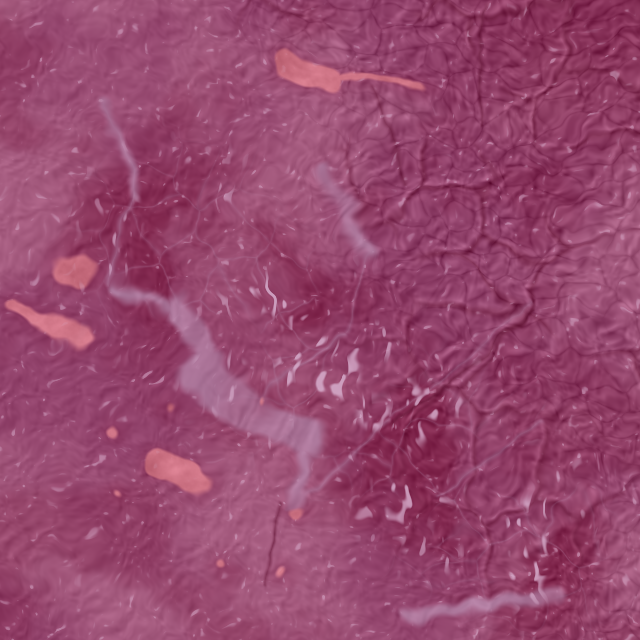
Give the GLSL for this texture, as a three.js fragment shader.

```glsl
varying vec2 vUv;

#define DEEP vec3(0.49, 0.13, 0.28)
#define FLESH vec3(0.575, 0.265, 0.425)
#define PINK vec3(0.65, 0.36, 0.50)
#define MEMBRANE vec3(0.69, 0.49, 0.63)
#define GLINT vec3(0.84, 0.68, 0.80)
#define FAT vec3(0.82, 0.46, 0.52)
#define BUNDLES 8.0
#define GRAIN 85.0
#define RELIEF 0.30

float hash(vec2 p) {
  vec3 q = fract(vec3(p.xyx) * 0.1031);
  q += dot(q, q.yzx + 33.33);
  return fract((q.x + q.y) * q.z);
}

float noise(vec2 p) {
  vec2 i = floor(p), f = fract(p);
  f = f * f * (3.0 - 2.0 * f);
  return mix(mix(hash(i), hash(i + vec2(1, 0)), f.x),
             mix(hash(i + vec2(0, 1)), hash(i + vec2(1, 1)), f.x), f.y);
}

float fbm(vec2 p) {
  float sum = 0.0, amp = 0.516;
  for (int i = 0; i < 5; i++) {
    sum += amp * noise(p);
    p = mat2(1.6, 1.2, -1.2, 1.6) * p + 7.3;
    amp *= 0.5;
  }
  return sum;
}

// Gap between the nearest two cell centres: zero on the borders
float cellBorder(vec2 p) {
  vec2 i = floor(p), f = fract(p);
  float near = 9.0, next = 9.0;
  for (int y = -1; y <= 1; y++)
    for (int x = -1; x <= 1; x++) {
      vec2 g = vec2(float(x), float(y));
      float d = length(g + vec2(hash(i + g), hash(i + g + 57.0)) - f);
      next = min(next, max(near, d));
      near = min(near, d);
    }
  return next - near;
}

// Distance to a rounded strand of half width w
float strand(vec2 p, vec2 a, vec2 b, float w) {
  vec2 ab = b - a;
  return length(p - a - ab * clamp(dot(p - a, ab) / dot(ab, ab), 0.0, 1.0)) - w;
}

float inside(float d, float soft) { return 1.0 - smoothstep(-soft, soft, d); }

// Fine wrinkles and pores of the surface
float height(vec2 p) {
  vec2 s = mat2(0.85, -0.53, 0.53, 0.85) * p;
  float wrinkle = 1.0 - abs(2.0 * noise(s * vec2(0.32, 0.55) * GRAIN) - 1.0);
  return 0.4 * wrinkle + 0.5 * noise(s * GRAIN) + 0.35 * noise(p * GRAIN * 1.9);
}

void main() {
  vec2 p = vUv;
  vec2 q = p + 0.07 * (vec2(fbm(p * 6.0), fbm(p * 6.0 + 40.0)) - 0.5);
  q += 0.014 * (vec2(noise(p * 38.0), noise(p * 38.0 + 9.0)) - 0.5);

  // Regions: wet diagonal opening, coarse right side, red corner
  float wet = 1.0 - smoothstep(0.05, 0.23, strand(q, vec2(0.27, 0.62), vec2(0.82, 0.16), 0.0));
  float coarse = smoothstep(0.58, 0.92, q.x + 0.35 * q.y);
  float corner = 1.0 - smoothstep(0.05, 0.40, length(q - vec2(0.96, 1.0)));

  // Flesh tone
  float tone = fbm(p * 4.5 + 3.0);
  vec3 color = mix(FLESH, PINK, smoothstep(0.38, 0.72, tone));
  float hollow = smoothstep(0.40, 0.64, fbm(q * 9.0 + 21.0));
  color = mix(color, DEEP, wet * (0.22 + 0.65 * hollow) + 0.55 * corner);
  color = mix(color, DEEP, 0.35 * smoothstep(0.52, 0.70, fbm(p * 6.0 + 70.0)));

  // Muscle bundles: dark clefts with a lit lip
  float border = cellBorder(q * BUNDLES);
  float lip = cellBorder((q + vec2(0.006, -0.007)) * BUNDLES);
  float patchy = smoothstep(0.36, 0.58, noise(p * 7.0 + 5.0));
  float cleft = inside(border - 0.05, 0.07) * patchy * (0.12 + 0.88 * coarse);
  color += 0.08 * inside(lip - 0.05, 0.07) * patchy * coarse;
  color = mix(color, DEEP * 0.88, 0.65 * cleft);
  float folds = cellBorder(q * vec2(20.0, 27.0) + 11.0);
  color -= 0.07 * inside(folds - 0.06, 0.12) * coarse * (1.0 - wet);

  // Pale web in the wet opening
  float web = inside(cellBorder(q * 13.0 + 30.0) - 0.02, 0.07);
  color = mix(color, MEMBRANE, 0.42 * web * wet * smoothstep(0.35, 0.65, noise(p * 11.0)));

  // Long dark cuts and thin pale seams
  float cut = min(strand(q, vec2(0.77, 1.0), vec2(0.75, 0.81), 0.002),
                  strand(q, vec2(0.57, 0.85), vec2(0.63, 0.71), 0.002));
  cut = min(cut, strand(q, vec2(0.45, 0.22), vec2(0.43, 0.08), 0.002));
  cut = min(cut, strand(q, vec2(0.63, 0.34), vec2(0.84, 0.51), 0.003));
  color = mix(color, DEEP * 0.85, 0.7 * inside(cut, 0.005));
  float seam = min(strand(q, vec2(0.46, 0.21), vec2(0.62, 0.345), 0.003),
                   strand(q, vec2(0.62, 0.35), vec2(0.84, 0.525), 0.001));
  seam = min(seam, strand(q, vec2(0.41, 0.38), vec2(0.53, 0.48), 0.003));
  seam = min(seam, strand(q, vec2(0.53, 0.48), vec2(0.59, 0.61), 0.001));
  seam = min(seam, strand(q, vec2(0.69, 0.24), vec2(0.85, 0.33), 0.002));
  color = mix(color, MEMBRANE, 0.6 * inside(seam, 0.005));

  // Silvery membrane sheet with fibres
  float sheet = min(strand(q, vec2(0.165, 0.84), vec2(0.20, 0.69), 0.006),
                    strand(q, vec2(0.20, 0.69), vec2(0.16, 0.57), 0.002));
  sheet = min(sheet, strand(q, vec2(0.17, 0.565), vec2(0.27, 0.52), 0.008));
  sheet = min(sheet, strand(q, vec2(0.27, 0.52), vec2(0.31, 0.43), 0.018));
  sheet = min(sheet, strand(q, vec2(0.31, 0.42), vec2(0.49, 0.32), 0.027));
  sheet = min(sheet, strand(q, vec2(0.49, 0.31), vec2(0.47, 0.22), 0.010));
  sheet = min(sheet, strand(q, vec2(0.51, 0.74), vec2(0.59, 0.61), 0.009));
  sheet = min(sheet, strand(q, vec2(0.64, 0.02), vec2(0.86, 0.07), 0.010));
  float fibre = noise(mat2(0.9, 0.44, -0.44, 0.9) * q * vec2(120.0, 14.0));
  float veil = inside(sheet, 0.008) * (0.55 + 0.45 * noise(p * 16.0));
  color = mix(color, MEMBRANE + 0.10 * (fibre - 0.5), veil);

  // Fat: a few lumps, then scattered crumbs
  float fat = min(strand(q, vec2(0.45, 0.895), vec2(0.49, 0.875), 0.027),
                  strand(q, vec2(0.26, 0.285), vec2(0.31, 0.26), 0.027));
  fat = min(fat, strand(q, vec2(0.10, 0.585), vec2(0.12, 0.58), 0.020));
  fat = min(fat, strand(q, vec2(0.035, 0.535), vec2(0.12, 0.485), 0.011));
  fat = min(fat, strand(q, vec2(0.50, 0.88), vec2(0.64, 0.862), 0.007));
  for (int i = 0; i < 7; i++) {
    float k = float(i);
    vec2 c = vec2(0.05 + 0.55 * hash(vec2(k, 3.0)), 0.05 + 0.35 * hash(vec2(k, 8.0)));
    fat = min(fat, length(q - c) - 0.004 - 0.009 * hash(vec2(k, 5.0)));
  }
  float lump = inside(fat, 0.004);
  color = mix(color, DEEP, 0.3 * inside(fat - 0.012, 0.016));
  color = mix(color, FAT + 0.22 * (fbm(p * 30.0) - 0.5), 0.9 * lump);

  // Raking light and wet glints
  vec2 e = vec2(-0.0025, 0.0035);
  float light = height(q - e) - height(q + e);
  float smoothness = max(0.75 * veil, 0.65 * lump);
  color += RELIEF * light * (0.30 + 0.25 * coarse) * (1.0 - smoothness);
  float speck = smoothstep(0.70, 0.92, noise(q * 125.0 + 17.0)) * smoothstep(0.0, 0.35, light);
  float streak = smoothstep(0.70, 0.92, noise(q * vec2(105.0, 48.0) + 3.0))
               * smoothstep(0.42, 0.66, noise(p * 17.0 + 8.0));
  color = mix(color, GLINT, clamp(0.5 * speck * (1.0 - smoothness) + 0.85 * streak * wet, 0.0, 0.85));
  gl_FragColor = vec4(color, 1.0);
}
```
